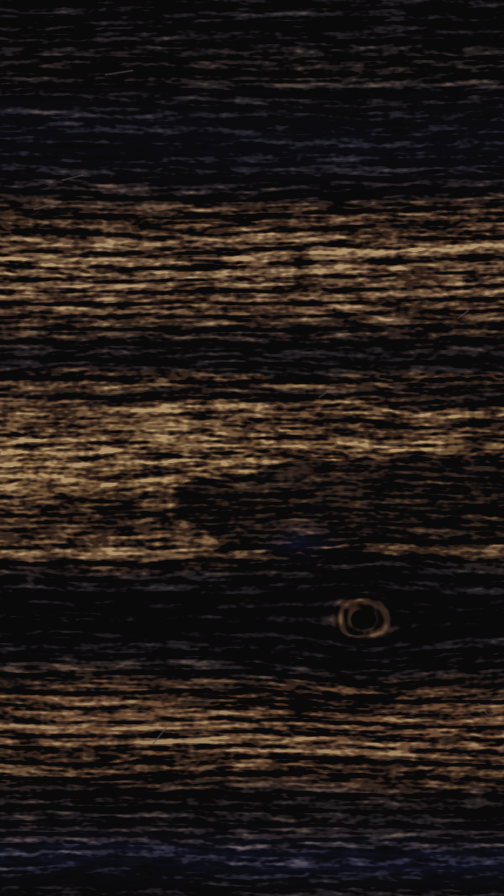
Give the GLSL for this texture, as a Shadertoy shader.

```glsl
// Charred, weathered timber with horizontal grain, a knot and a dark burnt tongue.
// Broad bands set how much bare wood shows; stretched gradient noise and wavy
// ridges break them into fibres, and a colour ramp turns the result into wood.
#define CHAR vec3(0.040, 0.034, 0.038)
#define SLATE vec3(0.125, 0.115, 0.135)
#define UMBER vec3(0.205, 0.140, 0.105)
#define ASH vec3(0.270, 0.230, 0.220)
#define TAN vec3(0.410, 0.310, 0.225)
#define STRAW vec3(0.670, 0.560, 0.400)
#define BLUE vec3(0.020, 0.045, 0.120)
#define KNOT vec2(0.722, 0.551)
#define KNOT_SIZE 0.045
#define RIDGES 33.0
#define FIBRE_CONTRAST 1.0
#define SCRATCHES 9

vec2 hash2(vec2 p) {
    vec3 q = fract(p.xyx * vec3(0.1031, 0.1030, 0.0973));
    q += dot(q, q.yzx + 33.33);
    return fract((q.xx + q.yz) * q.zy);
}

float corner(vec2 cell, vec2 offset) {
    return dot(hash2(cell + offset) * 2.0 - 1.0, -offset);
}

// Gradient noise, about -0.7 to 0.7
float noise(vec2 p) {
    vec2 i = floor(p), f = p - i;
    vec2 u = f * f * f * (f * (f * 6.0 - 15.0) + 10.0);
    vec2 e = vec2(1.0, 0.0);
    float a = dot(hash2(i) * 2.0 - 1.0, f);
    float b = corner(i, e.xy) + dot(hash2(i + e.xy) * 2.0 - 1.0, f);
    float c = corner(i, e.yx) + dot(hash2(i + e.yx) * 2.0 - 1.0, f);
    float d = corner(i, e.xx) + dot(hash2(i + e.xx) * 2.0 - 1.0, f);
    return mix(mix(a, b, u.x), mix(c, d, u.x), u.y);
}

float bump(float v, float centre, float width) {
    float d = (v - centre) / width;
    return exp(-d * d);
}

// Share of bare wood at relative height v
float bareWood(float v, float x) {
    float e = 0.11 + 0.40 * bump(v, 0.70, 0.072);
    e += (0.60 - 0.22 * x) * bump(v, 0.485, 0.058);
    e += 0.30 * bump(v, 0.39, 0.028) + 0.36 * bump(v, 0.185, 0.062);
    e += 0.09 * bump(v, 0.92, 0.04) + 0.10 * bump(v, 0.06, 0.03);
    e += 0.30 * bump(v, 0.572, 0.007) + 0.25 * bump(v, 0.541, 0.009);
    return e - 0.05 * bump(v, 0.31, 0.03);
}

// Burnt tongue that enters from the right and tapers to the left
float burntTongue(vec2 p) {
    float run = clamp((p.x - 0.34) / 0.3, 0.0, 1.0);
    float halfHeight = 0.088 * sqrt(run * (2.0 - run));
    float d = abs(p.y - 0.765 - 0.015 * p.x) - halfHeight;
    d += 0.035 * noise(p * vec2(7.0, 18.0)) + 0.02 * noise(p * vec2(16.0, 90.0));
    return (1.0 - smoothstep(-0.006, 0.006, d)) * smoothstep(0.33, 0.37, p.x);
}

float scratches(vec2 p, float height) {
    float mark = 0.0;
    for (int i = 0; i < SCRATCHES; i++) {
        vec2 h = hash2(vec2(float(i) * 7.3, 41.0));
        vec2 k = hash2(vec2(float(i) * 3.1, 87.0));
        float angle = (k.x - 0.5) * 1.8;
        vec2 along = vec2(cos(angle), sin(angle));
        vec2 q = p - h * vec2(1.0, height);
        float reach = 0.01 + 0.025 * k.y;
        float d = length(q - along * clamp(dot(q, along), -reach, reach));
        mark = max(mark, 1.0 - smoothstep(0.0005, 0.003, d));
    }
    return mark;
}

void mainImage(out vec4 fragColor, in vec2 fragCoord) {
    vec2 p = fragCoord / iResolution.x;
    float height = iResolution.y / iResolution.x;

    // Grain coordinates, parted around the knot
    vec2 q = (p - KNOT) / vec2(1.35, 1.0);
    float r2 = dot(q, q), r = sqrt(r2);
    vec2 g = vec2(p.x, KNOT.y + q.y * r2 / (r2 + KNOT_SIZE * KNOT_SIZE));
    g.y += 0.022 * noise(p * vec2(1.6, 3.0)) + 0.004 * noise(p * vec2(7.0, 12.0));
    float v = g.y / height;

    // Bare wood with ragged, patchy bands
    float ragged = v + 0.018 * noise(g * vec2(3.0, 22.0));
    float bare = bareWood(ragged, p.x);
    float tongue = burntTongue(p);
    bare = mix(bare, 0.18, tongue);
    float cool = (1.0 - smoothstep(0.13, 0.32, bare)) * (1.0 - 0.75 * tongue);

    // Fibres, patches and annual ridges
    float fibre = 0.62 * noise(g * vec2(11.0, 105.0));
    fibre += 0.50 * noise(g * vec2(26.0, 142.0) + 31.0);
    fibre += 0.32 * noise(g * vec2(75.0, 150.0) + 67.0);
    float patches = 0.40 * noise(g * vec2(2.2, 34.0) + 13.0);
    float phase = g.y * RIDGES + 1.3 * noise(g * vec2(1.3, 6.0) + 5.0);
    float ridge = sin(6.2832 * phase);
    float ridged = 1.0 - 0.75 * bump(v, 0.46, 0.09);
    float t = bare + FIBRE_CONTRAST * (0.62 + 1.25 * bare) * (fibre + patches);
    t += ridged * (0.05 + 0.22 * bare) * ridge;
    t -= 0.16 * ridged * smoothstep(0.55, 1.0, -ridge);

    // Knot: rings around a black heart
    float eye = 1.0 - smoothstep(0.035, 0.058, r);
    float rings = 0.27 + 0.17 * sin(r * 400.0 + 5.0 * noise(p * 22.0)) + 0.7 * fibre;
    t = mix(t, rings, eye) - 0.4 * (1.0 - smoothstep(0.008, 0.026, r));
    cool *= 1.0 - eye;

    // Colour ramp: char, dark wood, bare wood, bright fibre
    float warm = bump(v, 0.47, 0.09), red = bump(v, 0.21, 0.09);
    vec3 bareColour = TAN * (1.0 + warm * vec3(0.02, 0.0, -0.12) - red * vec3(0.02, 0.10, 0.13));
    vec3 colour = mix(CHAR, mix(UMBER, SLATE, cool), smoothstep(0.14, 0.38, t));
    colour = mix(colour, mix(bareColour, ASH, cool), smoothstep(0.38, 0.64, t));
    colour = mix(colour, STRAW * (1.0 - 0.10 * red), smoothstep(0.64, 0.98, t));

    // Cold sheen near the foot and below the tongue, then stray scratches
    float sheen = bump(v, 0.045, 0.022) + 0.35 * bump(v, 0.84, 0.04);
    sheen += bump(length((p - vec2(0.60, 0.70)) * vec2(1.0, 2.0)), 0.0, 0.05);
    colour += BLUE * sheen * clamp(0.55 + 1.2 * (fibre + patches), 0.0, 1.0);
    colour = mix(colour, ASH * 1.25, 0.55 * scratches(p, height));
    fragColor = vec4(colour, 1.0);
}
```
